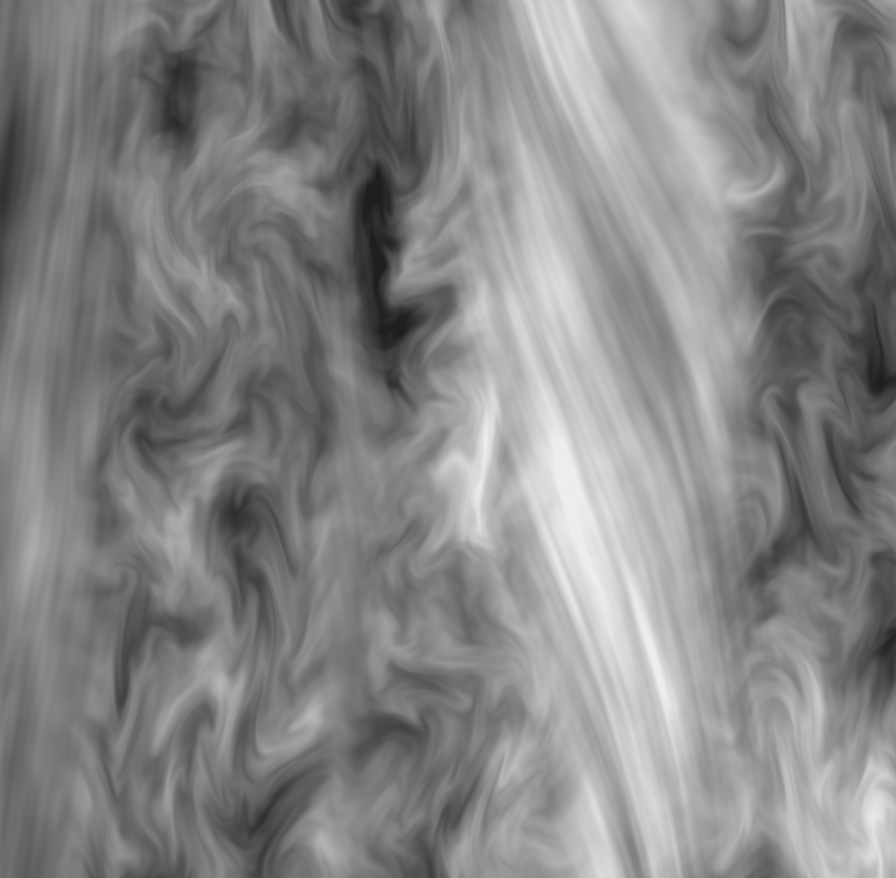
This texture is drawn by a Shadertoy shader. Its source:

```glsl
// Grey turbulent smoke with a bright, slanting band of streaked flow.

vec2 hashGradient(vec2 cell) {
    vec3 h = fract(cell.xyx * vec3(0.1031, 0.1030, 0.0973));
    h += dot(h, h.yzx + 33.33);
    float angle = 6.2832 * fract((h.x + h.y) * h.z);
    return vec2(cos(angle), sin(angle));
}

float gradientNoise(vec2 p) {
    vec2 i = floor(p), f = p - i;
    vec2 u = f * f * f * (f * (f * 6.0 - 15.0) + 10.0);
    vec2 e = vec2(0, 1);
    return mix(mix(dot(hashGradient(i), f),
                   dot(hashGradient(i + e.yx), f - e.yx), u.x),
               mix(dot(hashGradient(i + e.xy), f - e.xy),
                   dot(hashGradient(i + e.yy), f - e.yy), u.x), u.y);
}

float fbm(vec2 p) {
    float sum = 0.0, amp = 0.7;
    for (int i = 0; i < 4; i++) {
        sum += amp * gradientNoise(p);
        p = p * 2.03 + vec2(17.3, 9.1);
        amp *= 0.58;
    }
    return sum;
}

// Divergence-free direction, which rolls the smoke into eddies
vec2 curl(vec2 p) {
    float n = gradientNoise(p), e = 0.03;
    return vec2(gradientNoise(p + vec2(0, e)) - n,
                n - gradientNoise(p + vec2(e, 0))) / e;
}

vec2 swirl(vec2 p, float strength) {
    float freq = 5.0;
    for (int i = 0; i < 5; i++) {
        vec2 q = p * vec2(1.0, 0.65) * freq + float(i) * 13.7;
        p += curl(q) * vec2(0.8, 1.3) * strength / freq;
        freq *= 1.8;
    }
    return p;
}

float blob(vec2 p, vec2 center, vec2 radius) {
    vec2 d = (p - center) / radius;
    return exp(-dot(d, d));
}

// Broad light and dark masses
float masses(vec2 p) {
    float light = 0.14 * blob(p, vec2(0.24, 0.76), vec2(0.10, 0.09))
                + 0.27 * blob(p, vec2(0.50, 0.46), vec2(0.06, 0.10))
                + 0.20 * blob(p, vec2(0.53, 0.69), vec2(0.05, 0.14))
                + 0.27 * blob(p, vec2(0.93, 0.10), vec2(0.12, 0.18))
                + 0.11 * blob(p, vec2(0.20, 0.24), vec2(0.12, 0.13))
                + 0.13 * blob(p, vec2(0.57, 0.18), vec2(0.10, 0.25))
                + 0.12 * blob(p, vec2(0.92, 0.90), vec2(0.05, 0.12));
    float dark = 0.17 * blob(p, vec2(0.42, 0.80), vec2(0.07, 0.10))
               + 0.19 * blob(p, vec2(0.44, 0.64), vec2(0.025, 0.13))
               + 0.14 * blob(p, vec2(0.20, 0.50), vec2(0.10, 0.05))
               + 0.12 * blob(p, vec2(0.34, 0.60), vec2(0.04, 0.10))
               + 0.16 * blob(p, vec2(0.94, 0.57), vec2(0.08, 0.16))
               + 0.25 * blob(p, vec2(1.00, 0.27), vec2(0.04, 0.08))
               + 0.15 * blob(p, vec2(0.00, 0.27), vec2(0.02, 0.12))
               + 0.15 * blob(p, vec2(0.14, 0.03), vec2(0.06, 0.04));
    return light - dark;
}

void mainImage(out vec4 fragColor, in vec2 fragCoord) {
    vec2 uv = fragCoord / iResolution.xy;

    // Bright band and the other calm, streaked zones
    float wobble = 0.05 * gradientNoise(uv * vec2(5, 4));
    float leftEdge = 0.635 - 0.15 * uv.y + 0.04 * uv.y * uv.y + wobble;
    float rightEdge = 0.80 + 0.12 * uv.y * (1.0 - uv.y) + wobble;
    float band = smoothstep(-0.05, 0.06, uv.x - leftEdge)
               * smoothstep(-0.04, 0.07, rightEdge - uv.x);
    float leftStrip = 1.0 - smoothstep(0.04, 0.13, uv.x - 0.05 * uv.y);
    float middleStrip = 0.8 * blob(uv, vec2(0.39, 0.38), vec2(0.03, 0.36));
    float calm = max(band, max(leftStrip, middleStrip));

    // Streaks fan out along the slope of the flow
    float slope = 0.38 * exp(-pow((uv.x - 0.64) / 0.24, 2.0))
                - 0.13 * smoothstep(0.35, 0.0, uv.x);
    float across = uv.x + slope * (uv.y - 0.5);
    across += 0.015 * gradientNoise(vec2(across * 7.0, uv.y * 3.0));
    float streaks = fbm(vec2(across * 14.0, uv.y * 1.5));

    // Eddies, folded finely where the flow is not calm
    vec2 p = swirl(uv, mix(0.17, 0.02, calm));
    float eddies = fbm(p * vec2(9.0, 5.5) + 4.0);
    float wisps = gradientNoise(p * vec2(34.0, 20.0));
    eddies += 0.25 * wisps * (1.0 + gradientNoise(uv * 6.0));

    float tone = 0.435 + masses(p) * (1.0 - 0.7 * band) + 0.30 * band;
    tone += 0.03 * leftStrip + 0.07 * blob(uv, vec2(0.05, 0.2), vec2(0.02, 0.3));
    tone -= 0.10 * blob(vec2(across, uv.y), vec2(0.75, 0.72), vec2(0.05, 0.28));
    tone += mix(0.46 * eddies + 0.12 * streaks, 0.36 * streaks + 0.08 * eddies, calm);

    // Bright threads inside the band
    float threads = gradientNoise(vec2(across * 38.0, uv.y * 2.2 + 7.0));
    tone += 0.14 * band * smoothstep(0.1, 0.6, threads);

    fragColor = vec4(vec3(clamp(tone, 0.12, 0.93)), 1.0);
}
```
